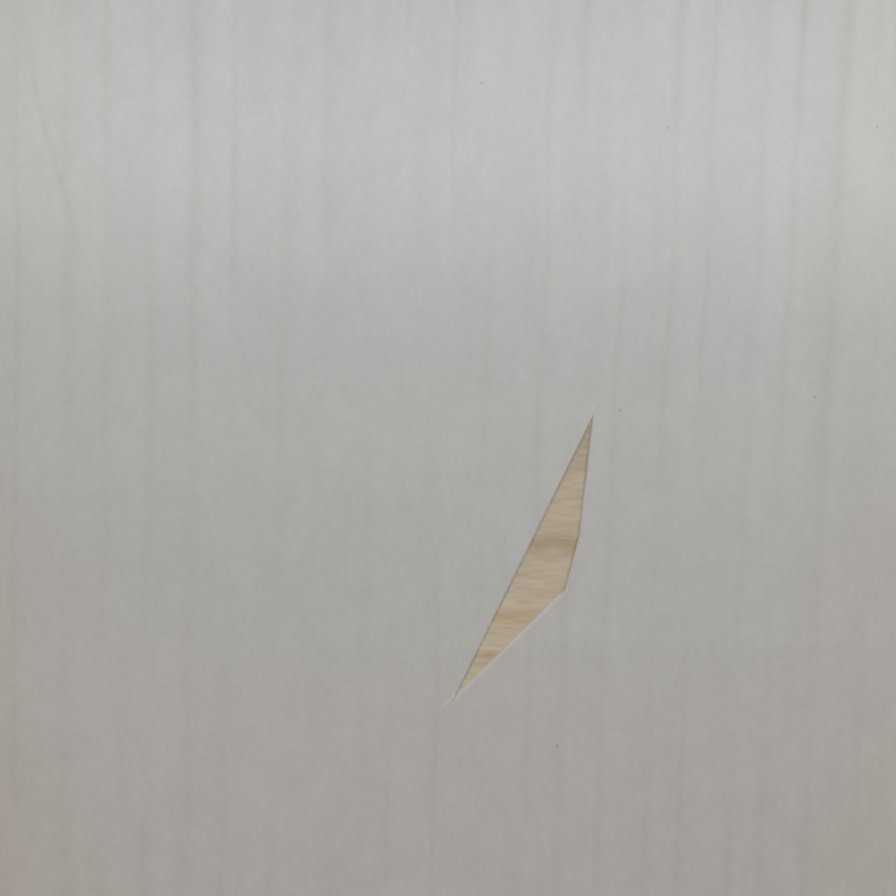
Reproduce this texture procedurally as a WebGL 1 fragment shader.

```glsl
precision highp float;
// Pale, softly lit wood veneer with faint vertical grain and a sliver inlay.
// Light is a stack of smooth ramps, grain is stretched noise plus jittered
// lines, and the inlay is a convex polygon filled with cross-running grain.

uniform vec2 u_resolution;

#define TIP vec2(0.6615, 0.5350)
#define FOOT vec2(0.5080, 0.2230)
#define HEEL vec2(0.6300, 0.3420)
#define BELLY vec2(0.6460, 0.4020)
#define GRAIN_STRENGTH 0.016
#define LINE_STRENGTH 0.020
#define LINE_COUNT 21.0
#define MOTTLE_STRENGTH 0.018
#define FIBRE_STRENGTH 0.012
#define WOOD_COLOR vec3(0.672, 0.622, 0.545)
#define SPECK_COUNT 6

float hash(vec2 p) {
  vec3 q = fract(vec3(p.xyx) * 0.1031);
  q += dot(q, q.yzx + 33.33);
  return fract((q.x + q.y) * q.z);
}

float noise(vec2 p) {
  vec2 i = floor(p), f = fract(p);
  f = f * f * (3.0 - 2.0 * f);
  return mix(mix(hash(i), hash(i + vec2(1.0, 0.0)), f.x),
             mix(hash(i + vec2(0.0, 1.0)), hash(i + vec2(1.0)), f.x), f.y);
}

float fbm(vec2 p) {
  float sum = 0.0, amp = 0.5;
  for (int i = 0; i < 4; i++) {
    sum += amp * noise(p);
    p = p * 2.03 + 17.1;
    amp *= 0.5;
  }
  return sum;
}

// Signed distance to the line a-b, positive on its right side
float halfPlane(vec2 p, vec2 a, vec2 b) {
  vec2 d = normalize(b - a);
  return dot(p - a, vec2(d.y, -d.x));
}

float segment(vec2 p, vec2 a, vec2 b) {
  vec2 d = b - a;
  return length(p - a - d * clamp(dot(p - a, d) / dot(d, d), 0.0, 1.0));
}

float band(float x, float center, float width) {
  float t = (x - center) / width;
  return exp(-t * t);
}

// Broad light falling from the top, cooler in the middle, warmer at the foot
vec3 lighting(vec2 p) {
  vec3 c = mix(vec3(0.641, 0.622, 0.602), vec3(0.655, 0.646, 0.630), smoothstep(0.0, 0.32, p.y));
  c = mix(c, vec3(0.676, 0.678, 0.667), smoothstep(0.30, 0.64, p.y));
  c = mix(c, vec3(0.742, 0.743, 0.735), smoothstep(0.57, 0.86, p.y));
  c -= 0.012 * smoothstep(0.90, 1.02, p.y);
  c += 0.008 * smoothstep(0.4, 1.0, p.x) * smoothstep(0.3, 0.8, p.y);
  c += 0.006 * smoothstep(0.274, 0.286, p.y) * smoothstep(0.2, 0.7, p.x);
  c -= vec3(0.012, 0.020, 0.028) * exp(-p.x * 14.0);
  return c - vec3(0.000, 0.006, 0.010) * smoothstep(0.85, 1.0, p.x);
}

// Across-grain coordinate: wavers a little and leans more toward the right
float grainX(vec2 p) {
  return p.x - 0.06 * (p.y - 0.5) * p.x + 0.006 * (noise(p * vec2(5.0, 7.0)) - 0.5);
}

// One soft dark line per cell, jittered sideways and broken along its length
float grainLines(float x, float y) {
  float cell = floor(x * LINE_COUNT);
  float center = 0.5 + 0.4 * (hash(vec2(cell, 4.3)) - 0.5);
  float width = 0.08 + 0.09 * hash(vec2(cell, 9.1));
  float presence = smoothstep(0.15, 0.7, noise(vec2(cell * 7.3, y * 5.0)));
  return band(fract(x * LINE_COUNT), center, width) * presence;
}

vec3 inlayWood(vec2 p) {
  float y = p.y + 0.04 * (p.x - 0.58) + 0.004 * (noise(p * vec2(24.0, 40.0)) - 0.5);
  float fibre = noise(vec2(p.x * 60.0, y * 400.0)) - 0.5;
  float wave = noise(vec2(p.x * 9.0, y * 65.0)) - 0.5;
  vec3 c = WOOD_COLOR + 0.045 * fibre + 0.03 * wave;
  c -= vec3(0.055, 0.065, 0.075) * band(y, 0.395, 0.010);
  c -= vec3(0.015, 0.040, 0.060) * band(y, 0.310, 0.007);
  c -= vec3(0.030, 0.090, 0.120) * band(y, 0.266, 0.003) * band(p.x, 0.546, 0.012);
  return c - 0.04 * smoothstep(0.42, 0.53, p.y);
}

void main() {
  vec2 p = gl_FragCoord.xy / u_resolution;
  float px = 1.0 / min(u_resolution.x, u_resolution.y);

  // Veneer surface, its grain clearer where the light is strong
  float x = grainX(p);
  float clarity = mix(0.5, 1.0, smoothstep(0.35, 0.85, p.y)) * mix(0.7, 1.0, p.x);
  vec3 color = lighting(p);
  color += GRAIN_STRENGTH * clarity * (noise(vec2(x * 65.0, p.y * 4.0)) - 0.5);
  color -= LINE_STRENGTH * vec3(0.9, 1.0, 1.1) * clarity * (grainLines(x, p.y) - 0.15);
  color += MOTTLE_STRENGTH * (fbm(p * vec2(44.0, 30.0)) - 0.47);
  color += FIBRE_STRENGTH * (noise(p * vec2(220.0, 150.0)) - 0.5);
  float seam = 0.035 + 0.055 * smoothstep(0.95, 0.68, p.y);
  color -= 0.015 * band(p.x, seam, 0.004) * smoothstep(0.68, 0.78, p.y) * smoothstep(0.98, 0.88, p.y);

  // Scattered faint specks
  for (int i = 0; i < SPECK_COUNT; i++) {
    float id = float(i) + 1.0;
    vec2 center = vec2(0.5 + 0.5 * hash(vec2(id, 3.7)), hash(vec2(id, 8.2)));
    color -= 0.08 * band(length(p - center), 0.0, 0.0016);
  }

  // Inlay with a soft cut line and a pale lip along the lower right
  float lower = halfPlane(p, FOOT, HEEL);
  float left = halfPlane(p, TIP, FOOT);
  float right = max(halfPlane(p, HEEL, BELLY), halfPlane(p, BELLY, TIP));
  float d = max(max(left, lower), right);
  float lip = 0.6 * band(segment(p, FOOT, HEEL), 0.0015, 0.0022);
  lip += 0.6 * band(segment(p, FOOT, FOOT - vec2(0.012, 0.009)), 0.0, 0.0018);
  lip += 0.4 * band(segment(p, TIP, TIP + vec2(0.001, 0.014)), 0.0, 0.002);
  color += 0.05 * lip;
  color = mix(color, inlayWood(p), 1.0 - smoothstep(-1.2 * px, 1.2 * px, d));
  float cut = band(max(left, right), 0.0, 0.0019) * (1.0 - smoothstep(-0.001, 0.002, d - 0.001));
  color -= vec3(0.100, 0.098, 0.090) * cut * (0.6 + 0.4 * noise(p * 60.0));

  gl_FragColor = vec4(color, 1.0);
}
```
